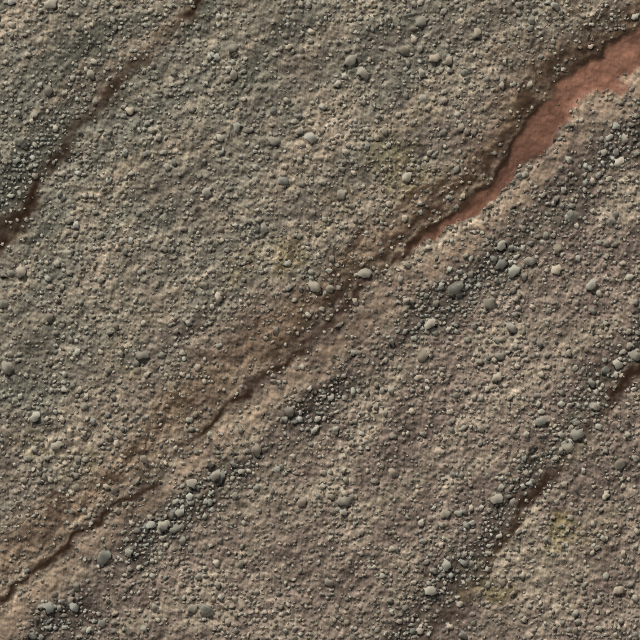
A WebGL 1 fragment shader for this texture:

```glsl
precision highp float;
// Stony hillside seen from above, cut by diagonal gullies with gravel banks and a red clay run.

uniform vec2 u_resolution;

const vec2 LIGHT = vec2(-0.42, 0.91);
const float SOFTNESS = 0.0013;

const vec3 SOIL = vec3(0.445, 0.403, 0.345);
const vec3 GREY_SOIL = vec3(0.415, 0.4, 0.35);
const vec3 MAUVE_SOIL = vec3(0.45, 0.395, 0.35);
const vec3 BROWN_EARTH = vec3(0.36, 0.295, 0.235);
const vec3 SAND = vec3(0.53, 0.455, 0.38);
const vec3 RED_CLAY = vec3(0.42, 0.3, 0.245);
const vec3 MOSS = vec3(0.37, 0.33, 0.18);
const vec3 DARK_CUT = vec3(0.15, 0.105, 0.075);
const vec3 WARM_STONE = vec3(0.68, 0.62, 0.535);
const vec3 COOL_STONE = vec3(0.62, 0.625, 0.575);
const vec3 MIDTONE = vec3(0.385, 0.346, 0.294);

vec2 hash2(vec2 cell) {
  vec3 q = fract(cell.xyx * vec3(0.1031, 0.1030, 0.0973));
  q += dot(q, q.yzx + 33.33);
  return fract((q.xx + q.yz) * q.zy);
}

float cornerSlope(vec2 cell, vec2 corner, vec2 f) {
  float angle = 6.2832 * hash2(cell + corner).x;
  return dot(vec2(cos(angle), sin(angle)), f - corner);
}

float gradientNoise(vec2 p) {
  vec2 cell = floor(p), f = fract(p);
  vec2 u = f * f * f * (f * (f * 6.0 - 15.0) + 10.0);
  vec2 e = vec2(1.0, 0.0);
  return mix(mix(cornerSlope(cell, e.yy, f), cornerSlope(cell, e.xy, f), u.x),
             mix(cornerSlope(cell, e.yx, f), cornerSlope(cell, e.xx, f), u.x), u.y);
}

float fbm(vec2 p) {
  float sum = 0.0, gain = 0.6;
  for (int i = 0; i < 4; i++) {
    sum += gain * gradientNoise(p);
    p = mat2(1.6, 1.2, -1.2, 1.6) * p + 7.3;
    gain *= 0.55;
  }
  return sum;
}

// Signed distance across a line; positive lies to its upper left.
float across(vec2 p, vec2 start, float angle) {
  return dot(p - start, vec2(-sin(angle), cos(angle)));
}

float band(float d, float center, float width) {
  float t = (d - center) / width;
  return exp(-t * t);
}

// Slightly flattened hexagon with softened corners.
float stoneDistance(vec2 p, float radius, float angle) {
  float c = cos(angle), s = sin(angle);
  vec2 v = abs(mat2(c, -s, s, c) * p) * vec2(0.9, 1.25);
  return mix(length(v), max(v.y, dot(v, vec2(0.87, 0.5))), 0.85) - radius;
}

// Lays one size of lit, shadowed stones over the ground colour.
vec3 layStones(vec3 color, vec2 p, float scale, float density, float coolness, float seed) {
  vec2 g = p * scale, home = floor(g);
  vec2 chips = 0.22 * vec2(gradientNoise(g * 2.3 + seed), gradientNoise(g * 2.3 - seed));
  float edge = max(SOFTNESS, 0.8 / u_resolution.y) * scale;
  for (int j = -1; j <= 1; j++) {
    for (int i = -1; i <= 1; i++) {
      vec2 cell = home + vec2(float(i), float(j));
      vec2 place = hash2(cell + seed), kind = hash2(cell + seed + 57.0);
      float tone = hash2(cell + seed + 113.0).x;
      float presence = smoothstep(0.0, 0.12, density - hash2(cell + seed + 171.0).y);
      float radius = mix(0.2, 0.46, kind.x * kind.x) * presence + 0.001;
      vec2 offset = g - cell - 0.2 - 0.6 * place + chips * presence;
      float angle = 6.2832 * kind.y;
      float shade = stoneDistance(offset + LIGHT * radius * 0.7, radius, angle);
      float body = stoneDistance(offset, radius, angle);
      color *= 1.0 - 0.6 * presence * (1.0 - smoothstep(-edge, edge * 1.5, shade));
      float facing = smoothstep(-0.9, 0.7, dot(offset, LIGHT) / radius);
      vec3 stone = mix(WARM_STONE, COOL_STONE, clamp(tone * 0.7 + coolness, 0.0, 1.0));
      stone *= mix(0.5, 1.05, facing) * mix(0.74, 1.08, place.y);
      color = mix(color, stone, presence * (1.0 - smoothstep(-edge, edge, body)));
    }
  }
  return color;
}

void main() {
  vec2 p = gl_FragCoord.xy / u_resolution;
  vec2 bend = 0.035 * vec2(gradientNoise(p * 5.0), gradientNoise(p * 5.0 + 17.0));
  vec2 q = p + bend + 0.03 * fbm(p * 19.0) * vec2(-0.6, 0.8);
  float gully = across(q, vec2(0.0, 0.055), 0.716);
  float leftGully = across(q, vec2(0.0, 0.62), 0.93);
  float rightGully = across(q, vec2(0.66, 0.0), 0.9);
  float patches = fbm(p * 6.0 + 3.0);
  vec2 flow = vec2(dot(p, vec2(0.755, 0.656)) * 5.0, gully * 20.0);
  float streaks = fbm(flow);
  float clods = fbm(p * 34.0 + 9.0);

  // Masks for banks, beds and the clay run.
  float upper = smoothstep(0.55, 0.75, p.x);
  float clayWidth = mix(0.006, 0.03, smoothstep(0.62, 1.0, p.x));
  float clay = smoothstep(0.6, 0.68, p.x) * (1.0 - smoothstep(clayWidth * 0.7, clayWidth * 1.15, abs(gully)));
  float sand = band(gully, -0.032 - 0.015 * upper, 0.02) * smoothstep(-0.5, 0.1, clods);
  float gravel = band(gully, -0.085 - 0.02 * upper, 0.032) * smoothstep(-0.4, 0.1, patches);
  gravel = max(gravel, 0.8 * band(rightGully, 0.03, 0.028));
  gravel = max(gravel, 0.7 * band(leftGully, 0.035, 0.03) * smoothstep(0.3, 0.05, p.x));
  float bank = band(gully, 0.045, 0.035);

  // Soil colour and rough relief.
  vec3 color = mix(MAUVE_SOIL, GREY_SOIL, smoothstep(-0.1, 0.35, gully + patches * 0.5));
  color = mix(color, SOIL, smoothstep(-0.2, 0.3, streaks));
  color = mix(color, BROWN_EARTH, 0.65 * bank);
  color = mix(color, SAND, 0.8 * sand);
  float mossy = smoothstep(0.05, 0.3, fbm(p * 9.0 + 31.0));
  color = mix(color, MOSS, 0.6 * mossy * (band(rightGully, -0.05, 0.06) + 0.5 * band(gully, 0.12, 0.05)));
  color = mix(color, RED_CLAY, clay);
  color *= (1.0 + 0.5 * streaks + 0.3 * patches + 0.25 * clods) * (1.0 - 0.42 * gravel);
  float relief = fbm(p * 75.0) - fbm((p + LIGHT * 0.004) * 75.0);
  float lumps = fbm(p * 30.0) - fbm((p + LIGHT * 0.008) * 30.0);
  color *= 1.0 + (1.1 * relief + 0.5 * lumps) * (1.0 - max(0.65 * clay, 0.35 * sand));

  // Dark channels and creases, broken along their length.
  float broken = smoothstep(-0.25, 0.15, fbm(p * 8.0 + 11.0)) * smoothstep(-0.5, 0.0, clods);
  float cut = band(gully, clayWidth * upper, 0.007) * mix(0.45, 0.95, broken);
  cut = max(cut, 0.75 * band(gully, 0.022 + 0.018 * upper, 0.014) * broken * smoothstep(0.25, 0.45, p.x));
  cut = max(cut, band(leftGully, 0.0, 0.013) * mix(0.35, 1.0, broken));
  cut = max(cut, 0.95 * band(rightGully, 0.0, 0.01) * mix(0.3, 1.0, broken));
  float crease = smoothstep(0.07, 0.0, abs(fbm(flow * vec2(1.0, 0.8) + 23.0)));
  cut = max(cut, 0.55 * crease * band(gully, 0.07, 0.08) * smoothstep(-0.2, 0.2, patches + 0.1));
  color = mix(color, DARK_CUT, cut);

  // Stones from grit to cobbles.
  float open = (1.0 - 0.85 * clay) * (1.0 - 0.5 * sand) * (1.0 - 0.7 * cut) * (1.0 - 0.3 * bank);
  float cool = 0.35 * gravel + 0.12 * smoothstep(0.1, 0.4, gully);
  color = layStones(color, p, 145.0, open * (0.5 + 0.5 * patches + 0.3 * gravel), cool, 5.0);
  color = layStones(color, p, 86.0, open * (0.34 + 0.5 * patches + 0.5 * gravel), cool, 211.0);
  color = layStones(color, p, 48.0, open * (0.17 + 0.2 * patches + 0.3 * gravel), cool, 419.0);
  color = layStones(color, p, 26.0, open * (0.08 + 0.06 * gravel), cool, 631.0);

  // Sunlit exposure.
  color = (color - MIDTONE) * 1.12 + MIDTONE * 1.14;
  gl_FragColor = vec4(clamp(color, 0.0, 1.0), 1.0);
}
```
